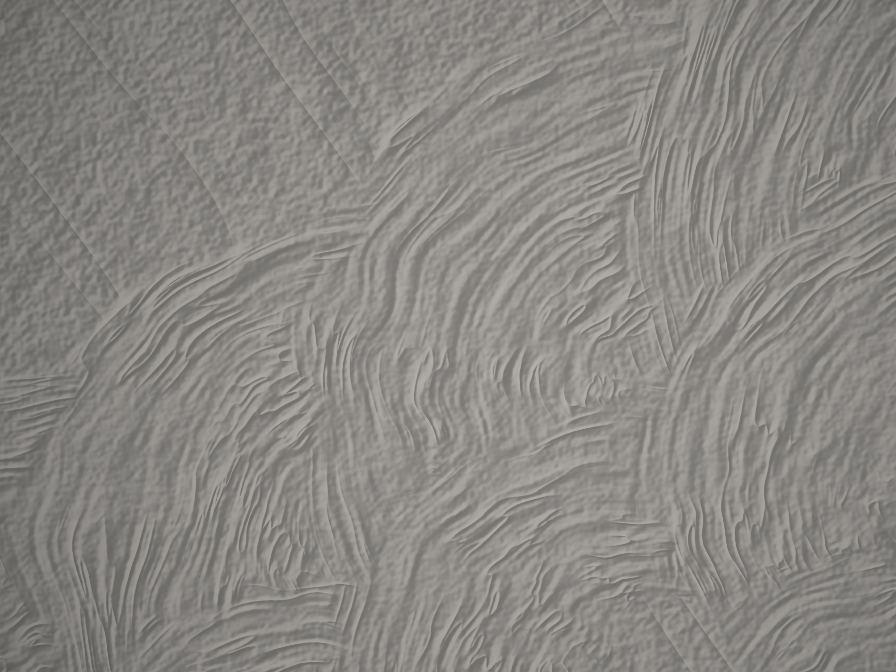
Give the GLSL for this texture, as a WebGL 1 fragment shader.

```glsl
precision highp float;
// Grey trowelled plaster: overlapping fan-shaped sweeps of fine torn ridges on
// a stippled ground. A height field is built in polar coordinates around a
// lattice of sweep centres, then lit from the upper left with a soft vignette.

uniform vec2 u_resolution;

const vec2 LIGHT_DIR = vec2(-0.83, 0.56);
const vec2 FAN_AXIS = vec2(-0.7071, 0.7071);
const vec3 PLASTER_TINT = vec3(1.0, 0.982, 0.955);

float hash(vec2 p) {
  vec3 q = fract(p.xyx * 0.1031);
  q += dot(q, q.yzx + 33.33);
  return fract((q.x + q.y) * q.z);
}

float noise(vec2 p) {
  vec2 cell = floor(p);
  vec2 f = fract(p);
  f = f * f * (3.0 - 2.0 * f);
  float low = mix(hash(cell), hash(cell + vec2(1.0, 0.0)), f.x);
  float high = mix(hash(cell + vec2(0.0, 1.0)), hash(cell + vec2(1.0, 1.0)), f.x);
  return mix(low, high, f.y);
}

// Thin crests along the middle level of a roughened noise field.
float crest(vec2 p) {
  float level = 0.7 * noise(p) + 0.3 * noise(p * 2.3 + 11.0);
  float c = 1.0 - abs(2.0 * level - 1.0);
  return c * c * c * c;
}

// Untouched ground: small grains and faint slanted drag marks.
float stipple(vec2 p) {
  vec2 slanted = vec2(dot(p, vec2(0.8, 0.6)), dot(p, vec2(-0.6, 0.8)));
  float grains = 0.0022 * noise(p * 125.0) + 0.0016 * noise(p * 65.0 + 9.0);
  float drags = 0.005 * crest(slanted * vec2(20.0, 2.0));
  return grains - drags;
}

// Ridges left by a trowel: across the stroke they are fine, along it long.
float bristles(float across, float along, float seed) {
  across += 0.014 * noise(vec2(across * 16.0, along * 15.0) + seed);
  float broad = noise(vec2(across * 52.0, along * 8.0) + seed);
  float fine = noise(vec2(across * 120.0, along * 18.0) + seed + 31.0);
  float sharp = crest(vec2(across * 62.0, along * 10.0) + seed + 57.0);
  float strength = smoothstep(0.25, 0.8, noise(vec2(across * 14.0, along * 11.0) + seed));
  return 0.0046 * broad + 0.0026 * fine + 0.0055 * sharp * strength;
}

// Lays one fan of ridges over the height below it.
float addSweep(float below, vec2 p, vec2 centre, float radius, float seed) {
  vec2 d = p - centre;
  float angle = atan(FAN_AXIS.x * d.y - FAN_AXIS.y * d.x, dot(d, FAN_AXIS));
  float r = length(d) + 0.07 * angle * (hash(vec2(seed, 3.0)) - 0.3);
  float raggedRim = radius - 0.1 * noise(vec2(angle * 9.0, r * 12.0) + seed);
  float raggedEnd = 1.4 - 0.35 * noise(vec2(r * 38.0, angle * 4.0) + seed);
  float mask = 1.0 - smoothstep(raggedRim - 0.035, raggedRim, r);
  mask *= 1.0 - smoothstep(raggedEnd - 0.16, raggedEnd, abs(angle));
  mask *= smoothstep(0.06, 0.2, r);
  if (mask <= 0.0) return below;
  float ridges = bristles(r, angle * 0.42, seed) - 0.003;
  return mix(below, ridges, mask);
}

float plasterHeight(vec2 p) {
  vec2 drift = vec2(noise(p * 3.5), noise(p * 3.5 + 40.0)) - 0.5;
  vec2 ripple = vec2(noise(p * 11.0 + 60.0), noise(p * 11.0 + 90.0)) - 0.5;
  vec2 warped = p + 0.07 * drift + 0.018 * ripple;
  float h = stipple(p);

  // Sweeps sit on a slanted lattice; later ones cover earlier ones.
  for (int row = 0; row < 3; row++) {
    for (int col = -1; col < 3; col++) {
      vec2 id = vec2(float(col), float(row));
      float seed = 20.0 + 13.0 * id.x + 71.0 * id.y;
      vec2 jitter = vec2(hash(id + 5.0), hash(id + 15.0)) - 0.5;
      vec2 centre = vec2(0.58, 0.12) + id.x * vec2(0.5, 0.27)
                  + id.y * vec2(0.4, -0.16) + 0.05 * jitter;
      float radius = 0.65 + 0.03 * id.x - 0.11 * id.y;
      h = addSweep(h, warped, centre, radius, seed);
    }
  }

  // Soft lumps and sandy grain over everything.
  h += 0.005 * noise(p * 17.0 + 80.0);
  h += 0.0016 * noise(p * 75.0 + 23.0) + 0.0012 * noise(p * 160.0);
  return h;
}

// Slope towards the light, positive on lit faces.
float litSlope(vec2 p, float reach) {
  vec2 offset = LIGHT_DIR * reach;
  return (plasterHeight(p - offset) - plasterHeight(p + offset)) / (2.0 * reach);
}

float vignette(vec2 p, vec2 centre) {
  vec2 d = p - centre;
  return 0.584 - 0.19 * dot(d, d);
}

void main() {
  vec2 p = gl_FragCoord.xy / u_resolution.y;
  float slope = 2.8 * litSlope(p, 0.0016);
  float relief = slope / sqrt(1.0 + slope * slope);
  float tone = vignette(p, vec2(0.76, 0.48)) * (1.0 + 0.2 * relief);
  gl_FragColor = vec4(tone * PLASTER_TINT, 1.0);
}
```
